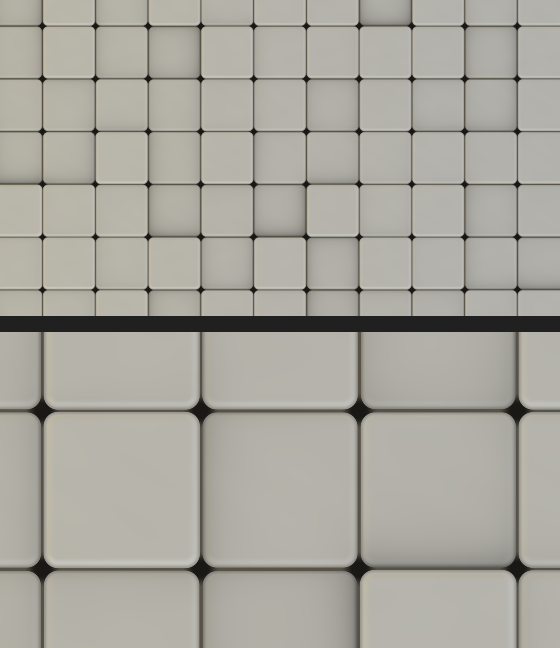
Top, the full canvas; bottom, a detail of the centre.
Give the GLSL for this pattern, as a WebGL 2 fragment shader.

```glsl
#version 300 es
precision highp float;
// Wall of rounded square blocks set at uneven depths, with soft contact shadows.
uniform vec2 u_resolution;
out vec4 fragColor;

// Height of a block: 0 is recessed, 1 stands out; most sit fairly high.
float blockHeight(vec2 id) {
  vec3 h = fract(vec3(id.xyx) * vec3(0.1031, 0.1030, 0.0973) + 0.37);
  h += dot(h, h.yzx + 33.33);
  return pow(fract((h.x + h.y) * h.z), 0.65);
}

float roundedBox(vec2 p, float halfSize, float radius) {
  vec2 q = abs(p) - halfSize + radius;
  return length(max(q, 0.0)) + min(max(q.x, q.y), 0.0) - radius;
}

// Outward direction of the nearest edge.
vec2 edgeNormal(vec2 p) {
  vec2 q = max(abs(p) - 0.40, 0.0);
  return sign(p) * q / max(length(q), 0.001);
}

// Light lost to taller neighbours, strongest above a raised block.
float contactShadow(vec2 p, vec2 id, float height) {
  float light = 1.0;
  for (int y = -1; y <= 1; y++) {
    for (int x = -1; x <= 1; x++) {
      vec2 side = vec2(x, y);
      float rise = max(blockHeight(id + side) - height, 0.0);
      float d = max(roundedBox(p - side, 0.495, 0.09), 0.0);
      float falloff = 0.34 * exp(-d / 0.035) + 0.24 * exp(-d / 0.14);
      float weight = (1.0 - 0.35 * side.y) * (x != 0 && y != 0 ? 0.4 : 1.0);
      light *= 1.0 - min(rise * weight * falloff, 0.8);
    }
  }
  return light;
}

void main() {
  vec2 centred = (gl_FragCoord.xy - 0.5 * u_resolution) / u_resolution.y;
  vec2 grid = centred * 5.99;
  vec2 id = floor(grid + 0.5);
  vec2 p = grid - id;
  float pixel = 5.99 / u_resolution.y;

  float height = blockHeight(id);
  float d = roundedBox(p, 0.487 + 0.008 * height, 0.09);
  vec2 n = edgeNormal(p);

  // Matte face, warm on the left and greyer on the right.
  vec3 color = mix(vec3(0.722, 0.708, 0.662), vec3(0.698, 0.696, 0.675),
                   smoothstep(-0.9, 0.9, centred.x));
  color += 0.012 * (height - 0.5);
  color += 0.003 * sin(grid.x * 7.0 + 2.0 * sin(grid.y * 5.0)) * sin(grid.y * 9.0 + grid.x * 3.0);

  // Bevel: cool light from below and right, warm tint on the left and top.
  float prominence = mix(0.25, 1.0, height);
  float rim = exp(-pow((d + 0.035) / 0.018, 2.0)) * prominence;
  vec3 tint = max(-n.y, 0.0) * vec3(0.060, 0.068, 0.080)
            + max(n.x, 0.0) * vec3(0.025, 0.032, 0.045)
            + max(-n.x, 0.0) * vec3(0.035, 0.018, -0.020)
            - max(n.y, 0.0) * vec3(0.005, 0.015, 0.035);
  color += rim * tint;
  color *= 1.0 - 0.17 * smoothstep(-0.025, 0.0, d);
  color *= contactShadow(p, id, height);

  // Thin brown joints opening into dark diamonds at the corners.
  float corner = length(0.5 - abs(p));
  vec3 joint = mix(vec3(0.10, 0.095, 0.08), vec3(0.34, 0.32, 0.27),
                   smoothstep(0.04, 0.12, corner));
  color = mix(color, joint, smoothstep(-0.5 * pixel, 0.5 * pixel, d));
  fragColor = vec4(color, 1.0);
}
```
